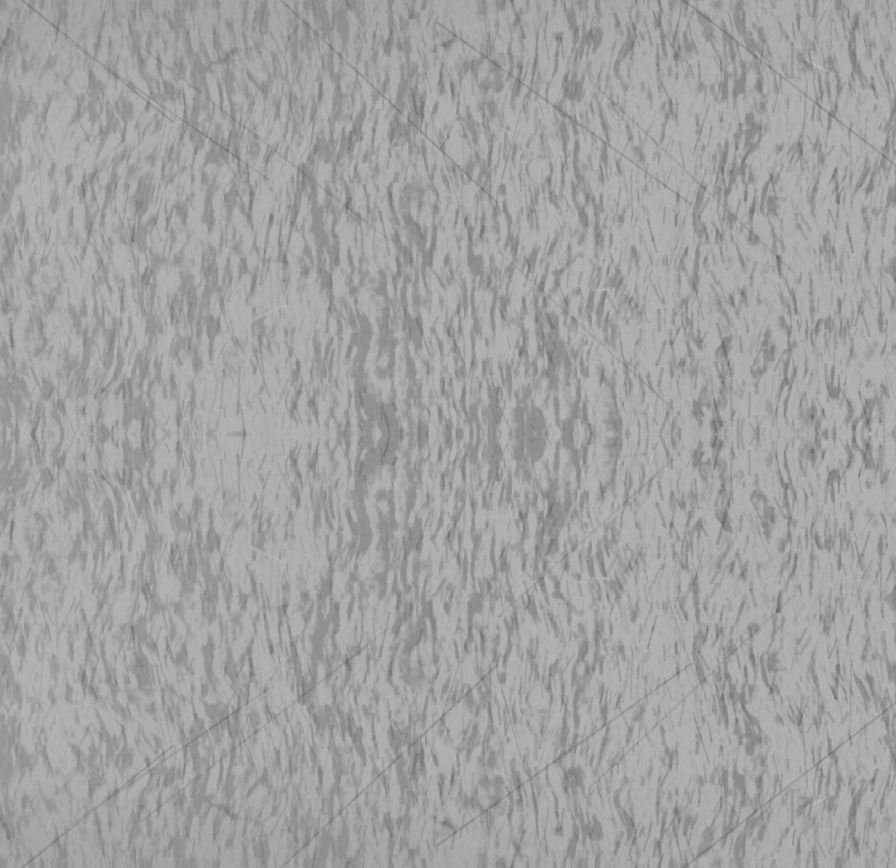
Reproduce this texture procedurally as a Shadertoy shader.

```glsl
float hash(vec2 p) {
    vec3 q = fract(p.xyx * 0.1031);
    q += dot(q, q.yzx + 33.33);
    return fract((q.x + q.y) * q.z);
}

float noise(vec2 p) {
    vec2 i = floor(p), f = fract(p);
    f = f * f * (3.0 - 2.0 * f);
    float low = mix(hash(i), hash(i + vec2(1, 0)), f.x);
    float high = mix(hash(i + vec2(0, 1)), hash(i + vec2(1, 1)), f.x);
    return mix(low, high, f.y);
}

// Soft line of a given half width, centred on the origin
float lineMask(vec2 p, float angle, float halfLen, float halfWidth, float soft) {
    vec2 dir = vec2(cos(angle), sin(angle));
    float d = length(p - dir * clamp(dot(p, dir), -halfLen, halfLen));
    return 1.0 - smoothstep(max(halfWidth - soft, 0.0), halfWidth + soft, d);
}

// Worn coating: fine upright flakes with ragged edges
float wornFlakes(vec2 p, float density) {
    p.x += 0.030 * (noise(p * vec2(10.0, 8.0)) - 0.5);
    p.x += 0.012 * (noise(p * vec2(38.0, 26.0) + 40.0) - 0.5);
    float n = 0.40 * noise(p * vec2(165.0, 40.0))
            + 0.32 * noise(p * vec2(270.0, 85.0) + 17.0)
            + 0.13 * noise(p * vec2(95.0, 13.0) + 71.0)
            + 0.15 * noise(p * vec2(420.0, 210.0) + 113.0);
    return smoothstep(0.41, 0.71, n + 0.26 * (density - 0.5));
}

// Short near-vertical nicks, one per grid cell
float nicks(vec2 p, vec2 cells, float spread, float seed, float soft) {
    vec2 home = floor(p * cells);
    float mask = 0.0;
    for (int j = -1; j <= 1; j++)
    for (int i = -1; i <= 1; i++) {
        vec2 cell = home + vec2(i, j);
        vec2 key = cell + seed;
        vec2 centre = (cell + vec2(hash(key), hash(key + 31.0))) / cells;
        float angle = 1.5708 + spread * (hash(key + 57.0) - 0.5);
        float halfLen = mix(0.15, 0.6, hash(key + 83.0)) / cells.y;
        float halfWidth = mix(0.0008, 0.0022, hash(key + 127.0));
        float strength = hash(key + 109.0);
        float nick = lineMask(p - centre, angle, halfLen, halfWidth, soft);
        mask = max(mask, nick * strength * strength);
    }
    return mask;
}

// Loose strokes scattered over the half sheet
float strokes(vec2 p, int count, float seed, float angle, float spread,
              vec2 lenRange, float halfWidth, float soft) {
    float mask = 0.0;
    for (int i = 0; i < count; i++) {
        vec2 key = vec2(float(i) * 7.0 + seed, seed * 1.7);
        float across = (float(i) + hash(key)) / float(count);
        vec2 centre = vec2(1.05 * across, 0.5 * hash(key + 13.0));
        float tilt = angle + spread * (hash(key + 29.0) - 0.5);
        float halfLen = 0.5 * mix(lenRange.x, lenRange.y, hash(key + 43.0));
        float strength = mix(0.45, 1.0, hash(key + 61.0));
        mask = max(mask, strength * lineMask(p - centre, tilt, halfLen, halfWidth, soft));
    }
    return mask;
}

void mainImage(out vec4 fragColor, in vec2 fragCoord) {
    const float bareMetal = 0.690;
    const float deepestGrey = 0.42;
    float soft = 0.8 / iResolution.y;
    vec2 sheet = fragCoord / iResolution.y;

    // Lower half mirrors the upper half
    vec2 p = vec2(sheet.x, abs(sheet.y - 0.5));

    // Broad wear: dark columns and dull outer borders
    float columns = noise(p * vec2(21.0, 3.0) + 5.0);
    float patches = noise(p * vec2(6.0, 7.0) + 23.0);
    float border = smoothstep(0.34, 0.5, p.y + 0.08 * (patches - 0.5));
    border *= mix(1.0, 0.4, smoothstep(0.1, 0.9, p.x));
    float contrast = mix(0.82, 1.12, smoothstep(0.0, 0.8, p.x)) * (1.0 - 0.3 * border);

    float grey = bareMetal + 0.018 * (patches - 0.5) - 0.045 * border;
    grey -= 0.128 * contrast * wornFlakes(p, 0.65 * columns + 0.35 * patches);
    grey -= 0.085 * contrast * nicks(p, vec2(58.0, 22.0), 0.7, 11.0, soft);
    grey -= 0.075 * contrast * nicks(p, vec2(85.0, 42.0), 1.1, 205.0, soft);

    // Long diagonal scratches and finer stray hairlines
    float broken = mix(0.5, 1.0, noise(p * 60.0 + 9.0));
    grey -= 0.100 * broken * strokes(p, 8, 3.0, -0.68, 0.16, vec2(0.2, 0.5), 0.0014, soft);
    grey -= 0.075 * broken * strokes(p, 36, 47.0, 1.57, 0.9, vec2(0.05, 0.17), 0.0011, soft);

    // Dark ragged smudges and a few pale scuffs
    float ragged = smoothstep(0.35, 0.7, noise(p * vec2(210.0, 140.0)));
    grey -= 0.11 * ragged * strokes(p, 12, 91.0, 1.1, 1.2, vec2(0.02, 0.05), 0.004, 0.004);
    grey += 0.07 * broken * strokes(p, 6, 133.0, 0.8, 2.6, vec2(0.02, 0.05), 0.0010, soft);

    // Fine surface grain
    grey += 0.026 * (noise(p * vec2(400.0, 300.0)) - 0.5);

    fragColor = vec4(vec3(max(grey, deepestGrey)), 1.0);
}
```
